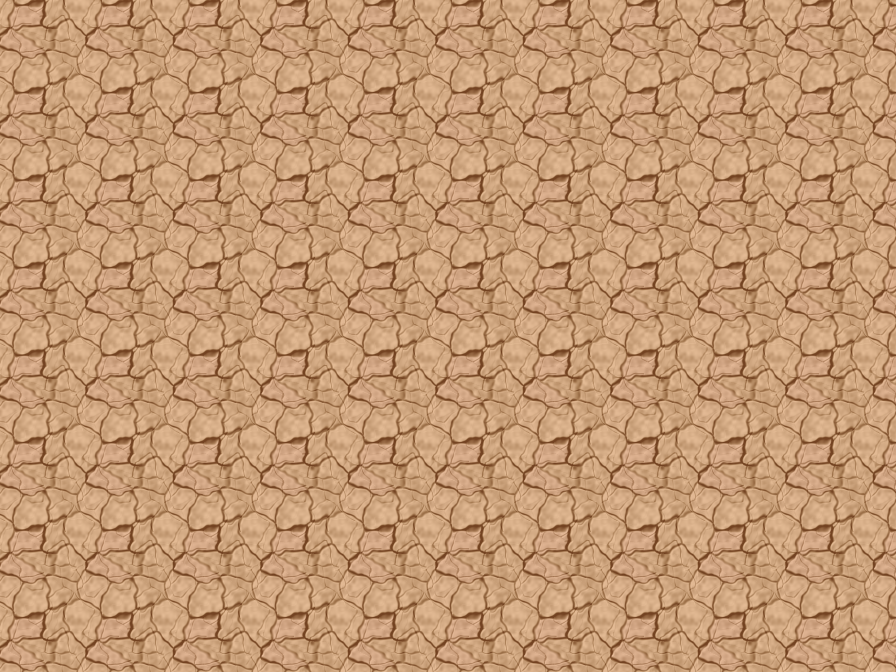
Write a Shadertoy shader that draws this texture.

```glsl
const float TILES_DOWN = 7.68;     // square repeats over the canvas height
const float PLATES = 3.0;          // main plates along a tile side
const float SHARDS = 5.0;          // hairline pieces along a tile side
const float GRAIN = 23.0;          // grain cells along a tile side
const float JITTER = 0.8;
const float CRACK_WIDTH = 0.026;   // widths in tile units
const float HAIRLINE_WIDTH = 0.014;
const float BEVEL_WIDTH = 0.032;
const float CRACK_DEPTH = 0.84;
const float HAIRLINE_DEPTH = 0.34;
const float BASE_TONE = 0.87;
const float RELIEF = 0.30;
const float ROSE_AMOUNT = 0.4;
const vec2 LIGHT_STEP = vec2(-0.011, 0.011);
const int SAMPLES = 2;             // supersampling per axis

const vec3 CRACK_COLOR = vec3(0.45, 0.26, 0.13);
const vec3 SHADE_COLOR = vec3(0.66, 0.49, 0.33);
const vec3 CLAY_COLOR = vec3(0.80, 0.64, 0.49);
const vec3 LIGHT_COLOR = vec3(0.89, 0.73, 0.58);
const vec3 ROSE_TINT = vec3(0.0, -0.03, 0.015);

struct Surface {
    float height;
    float tone;
    float rose;
};

vec2 hash22(vec2 p) {
    vec3 q = fract(p.xyx * vec3(0.1031, 0.1030, 0.0973));
    q += dot(q, q.yzx + 33.33);
    return fract((q.xx + q.yz) * q.zy);
}

// Two channels of value noise that wrap once per tile
vec2 tileNoise(vec2 p, float cells) {
    p *= cells;
    vec2 i = floor(p);
    vec2 f = smoothstep(0.0, 1.0, p - i);
    vec2 a = hash22(mod(i, cells) + cells);
    vec2 b = hash22(mod(i + vec2(1, 0), cells) + cells);
    vec2 c = hash22(mod(i + vec2(0, 1), cells) + cells);
    vec2 d = hash22(mod(i + 1.0, cells) + cells);
    return mix(mix(a, b, f.x), mix(c, d, f.x), f.y);
}

// Wrapped, staggered Voronoi: border distance, cell random, border random
vec3 voronoi(vec2 p, float cells, float seed) {
    p *= cells;
    vec2 base = floor(p), near = vec2(0), next = vec2(1);
    float d1 = 9.0, d2 = 9.0, id1 = 0.0, id2 = 0.0;
    for (int y = -1; y <= 1; y++)
    for (int x = -2; x <= 2; x++) {
        vec2 cell = base + vec2(x, y);
        vec2 key = mod(cell, cells);
        vec2 rnd = hash22(key + seed);
        vec2 r = cell + 0.5 + JITTER * (rnd - 0.5) - p;
        r.x += (mod(key.y, 3.0) - 1.0) / 3.0;
        float d = dot(r, r);
        if (d < d1) {
            d2 = d1; next = near; id2 = id1;
            d1 = d; near = r; id1 = rnd.x;
        } else if (d < d2) {
            d2 = d; next = r; id2 = rnd.x;
        }
    }
    float border = 0.5 * (d2 - d1) / max(length(next - near), 0.01);
    return vec3(border / cells, id1, fract(7.3 * (id1 + id2)));
}

Surface clay(vec2 p) {
    // Ragged outlines
    vec2 broad = tileNoise(p, 4.0) - 0.5;
    vec2 ragged = tileNoise(p, 11.0) - 0.5;
    vec2 grain = tileNoise(p, GRAIN) - 0.5;
    vec2 q = p + 0.12 * broad + 0.06 * ragged + 0.012 * grain;

    vec3 plate = voronoi(q, PLATES, 17.0);
    vec3 shard = voronoi(q + 0.04 * ragged.yx, SHARDS, 41.0);

    // Cracks open and close along their length
    float open = mix(0.45, 1.0, plate.z) * (1.0 + 0.5 * broad.y);
    float width = CRACK_WIDTH * mix(0.7, 1.15, open);
    float crack = open * (1.0 - smoothstep(0.0, width, plate.x));
    float hairline = 1.0 - smoothstep(0.0, HAIRLINE_WIDTH, shard.x);
    hairline *= smoothstep(0.2, 0.8, shard.z + 0.6 * ragged.y);

    Surface s;
    s.height = open * smoothstep(0.0, BEVEL_WIDTH, plate.x) - 0.4 * hairline
             + 0.65 * grain.x + 0.35 * ragged.x;
    s.tone = BASE_TONE - CRACK_DEPTH * crack - HAIRLINE_DEPTH * hairline
           + 0.30 * grain.y + 0.12 * ragged.y;
    s.rose = ROSE_AMOUNT * smoothstep(0.7, 0.9, plate.y) * (1.0 - crack);
    return s;
}

vec3 toneColor(float t) {
    vec3 color = mix(CRACK_COLOR, SHADE_COLOR, clamp(t / 0.49, 0.0, 1.0));
    color = mix(color, CLAY_COLOR, clamp((t - 0.49) / 0.34, 0.0, 1.0));
    return mix(color, LIGHT_COLOR, clamp((t - 0.83) / 0.22, 0.0, 1.0));
}

void mainImage(out vec4 fragColor, in vec2 fragCoord) {
    vec3 sum = vec3(0);
    for (int j = 0; j < SAMPLES; j++)
    for (int i = 0; i < SAMPLES; i++) {
        vec2 offset = (vec2(i, j) + 0.5) / float(SAMPLES) - 0.5;
        vec2 p = fragCoord + offset - vec2(0, iResolution.y);
        p *= TILES_DOWN / iResolution.y;
        // Slopes facing the upper left catch the light
        Surface s = clay(p);
        float lit = s.height - clay(p + LIGHT_STEP).height;
        sum += toneColor(s.tone + RELIEF * lit) + ROSE_TINT * s.rose;
    }
    fragColor = vec4(sum / float(SAMPLES * SAMPLES), 1.0);
}
```
